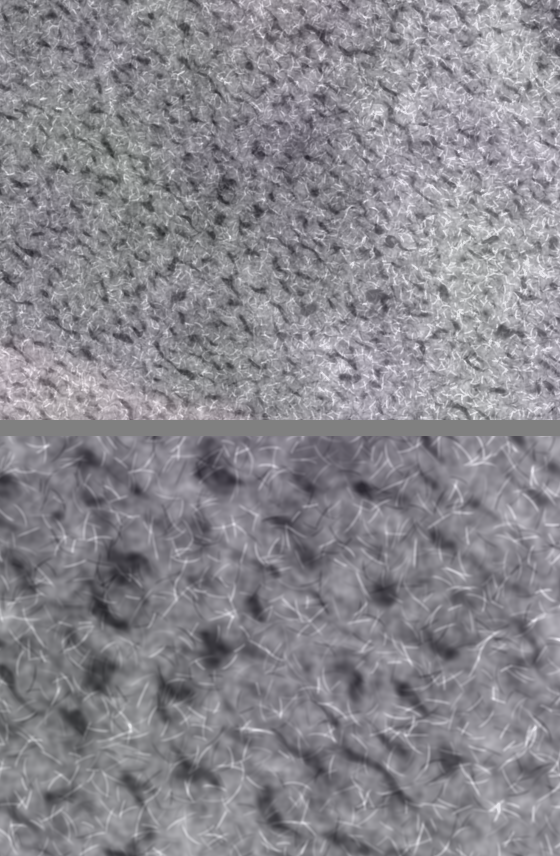
Top: the whole. Bottom: its middle third, enlarged.
This texture is drawn by a WebGL 2 fragment shader. Its source:

```glsl
#version 300 es
precision highp float;

uniform vec2 u_resolution;
out vec4 fragColor;

vec2 hash2(vec2 p) {
  vec3 q = fract(p.xyx * vec3(0.1031, 0.1030, 0.0973));
  q += dot(q, q.yzx + 33.33);
  return fract((q.xx + q.yz) * q.zy);
}

vec2 gradient(vec2 cell) {
  float a = 6.2832 * hash2(cell + 71.0).x;
  return vec2(cos(a), sin(a));
}

float gradientNoise(vec2 p) {
  vec2 i = floor(p), f = p - i;
  vec2 u = f * f * f * (f * (f * 6.0 - 15.0) + 10.0);
  vec2 e = vec2(0.0, 1.0);
  float low = mix(dot(gradient(i), f), dot(gradient(i + e.yx), f - e.yx), u.x);
  float high = mix(dot(gradient(i + e), f - e), dot(gradient(i + 1.0), f - 1.0), u.x);
  return mix(low, high, u.y);
}

// Sum of the light and dark strokes of one layer of curved blades
float bladeLayer(vec2 p, float seed) {
  const float density = 34.0;
  vec2 g = p * density + seed * vec2(7.31, 3.77);
  vec2 home = floor(g);
  float softness = 0.05 + density / u_resolution.y;
  float sum = 0.0;
  for (int y = -1; y <= 1; y++) {
    for (int x = -1; x <= 1; x++) {
      vec2 cell = home + vec2(x, y);
      vec2 place = hash2(cell + seed * 17.0);
      vec2 trait = hash2(cell + seed * 29.0 + 5.0);
      float angle = 6.2832 * trait.x;
      vec2 axis = vec2(cos(angle), sin(angle));
      vec2 d = g - cell - place;
      vec2 q = vec2(dot(d, axis), dot(d, vec2(-axis.y, axis.x)));
      q.y += (place.x - 0.5) * 1.4 * q.x * q.x;
      float halfLength = mix(0.22, 0.5, place.y);
      float across = 1.0 - smoothstep(0.0, softness, abs(q.y));
      float along = 1.0 - smoothstep(0.55 * halfLength, halfLength, abs(q.x));
      sum += across * along * mix(-0.09, 0.17, trait.y);
    }
  }
  return sum;
}

// Sparse torn hollows, one at most per cell
float hollows(vec2 p) {
  vec2 g = p * 4.5 + 0.35;
  vec2 cell = floor(g);
  vec2 pick = hash2(cell + 13.0);
  vec2 d = g - cell - mix(vec2(0.25), vec2(0.75), hash2(cell + 41.0));
  d += 0.09 * vec2(gradientNoise(p * 45.0), gradientNoise(p * 45.0 + 19.0));
  float radius = mix(0.05, 0.11, pick.y);
  float shape = 1.0 - smoothstep(0.55 * radius, 1.25 * radius, length(d * vec2(0.8, 1.2)));
  return shape * step(pick.x, 0.4) * smoothstep(0.6, 0.75, p.x);
}

void main() {
  vec2 p = gl_FragCoord.xy / u_resolution.y;
  float drift = gradientNoise(p * 3.0 + 4.0);
  float patches = gradientNoise(p * 7.0 + 11.0);

  // Broad worn and shaded areas
  float right = smoothstep(0.5, 1.15, p.x + 0.2 * drift + 0.1 * patches);
  float pale = 1.0 - smoothstep(0.14, 0.25, p.y + 0.3 * p.x + 0.05 * patches);
  float shade = exp(-14.0 * dot(p - vec2(0.74, 0.75), p - vec2(0.74, 0.75)));
  float topLight = exp(-30.0 * dot(p - vec2(0.67, 1.0), p - vec2(0.67, 1.0)));
  float corner = 1.0 - smoothstep(0.06, 0.17, length(p - vec2(1.34, 0.97)) + 0.06 * patches);
  float tone = 0.515 + 0.135 * right + 0.12 * pale - 0.05 * shade
             + 0.07 * topLight - 0.13 * corner + 0.05 * drift + 0.06 * patches;

  // Matted tufts with slanted dark gaps
  vec2 warp = vec2(gradientNoise(p * 26.0), gradientNoise(p * 26.0 + 37.0));
  vec2 t = p + 0.012 * warp;
  vec2 slant = vec2(t.x + 0.35 * t.y, t.y * 1.15 + 0.3 * t.x);
  float tuft = gradientNoise(slant * 40.0);
  float clump = gradientNoise(t * 21.0 + 8.0);
  float gap = smoothstep(0.12, 0.5, -tuft - 0.35 * clump);
  tone += 0.14 * tuft + 0.12 * clump - 0.15 * gap;
  tone += 0.13 * gradientNoise(t * 95.0) + 0.08 * gradientNoise(p * 150.0 + 3.0);

  // Tangled blades, clearer on the lit side
  float blades = 0.0;
  for (int i = 1; i <= 10; i++) blades += bladeLayer(p, float(i));
  tone += blades * (0.85 + 0.3 * right) * (1.0 - 0.5 * gap);

  tone = mix(tone, 0.33 + 0.25 * (tone - 0.5), 0.85 * hollows(p));
  tone = clamp(tone, 0.17, 0.9);

  // Cool grey with faint mauve, green and warm stains
  vec3 color = tone + vec3(0.0, -0.006, 0.02);
  float stain = gradientNoise(p * 4.0 + 23.0);
  color += vec3(0.008, -0.012, 0.022) * (stain + 0.5 * shade);
  color += vec3(0.018, -0.006, -0.006) * (pale + 0.5 * topLight);
  color += vec3(-0.006, 0.006, -0.014) * exp(-9.0 * dot(p - vec2(0.35, 0.6), p - vec2(0.35, 0.6)));
  fragColor = vec4(color, 1.0);
}
```
